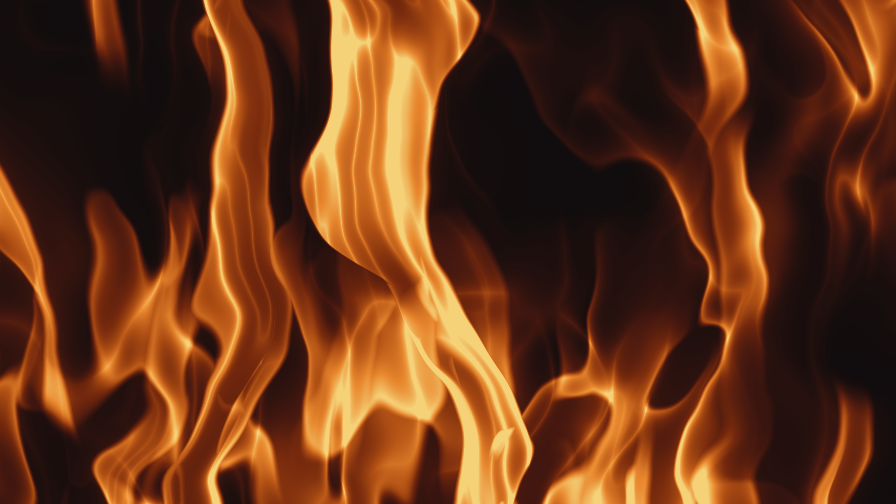
Write a Shadertoy shader that draws this texture.

```glsl
// Tall ribbons and curling wisps of orange fire against a black background

float hash(vec2 p) {
    return fract(sin(dot(p, vec2(127.1, 311.7))) * 43758.5453);
}

float noise(vec2 p) {
    vec2 i = floor(p), f = fract(p);
    vec2 s = f * f * f * (f * (f * 6.0 - 15.0) + 10.0);
    float low = mix(hash(i), hash(i + vec2(1, 0)), s.x);
    float high = mix(hash(i + vec2(0, 1)), hash(i + vec2(1, 1)), s.x);
    return mix(low, high, s.y);
}

// Noise centred on zero
float sway(vec2 p) {
    return noise(p) - 0.5;
}

// Bright creases, 0 to 1
float crease(vec2 p, float sharpness) {
    return pow(1.0 - abs(2.0 * noise(p) - 1.0), sharpness);
}

// Barbed tongue that widens downward and then cuts back sharply
float barb(vec2 p, float phase) {
    float t = fract(p.y * 1.25 + p.x * 0.7 + phase);
    return exp(-5.0 * t) * smoothstep(0.0, 0.18, t);
}

// A rising ribbon with glowing rims, folds inside and a faint halo
float ribbon(vec2 p, float root, float lean, float halfWidth, float barbSize, float phase, float seed) {
    float centre = root + lean * p.y
        + 0.13 * sway(vec2(p.y * 2.2, seed))
        + 0.05 * sway(vec2(p.y * 6.0, seed + 7.0));
    float x = p.x - centre;
    float width = halfWidth * (0.45 + noise(vec2(p.y * 3.0, seed + 3.0)));
    float left = width + x + barbSize * barb(vec2(x, p.y), phase);
    float right = width - x + 0.5 * barbSize * barb(vec2(-x, p.y), phase + 0.6);
    float inside = min(left, right);

    float body = smoothstep(-0.008, 0.014, inside);
    float rims = exp(-max(left, 0.0) / 0.016) * noise(vec2(p.y * 4.0, seed + 11.0))
               + exp(-max(right, 0.0) / 0.016) * noise(vec2(p.y * 4.0, seed + 17.0));
    vec2 cloth = vec2(x * 13.0 + p.y * 0.8, p.y * 1.7) + seed;
    float folds = crease(cloth, 4.0) + 0.5 * crease(cloth * vec2(2.1, 1.3) + 8.0, 4.0);
    float shade = 0.24 * sway(vec2(x * 9.0, p.y * 3.0) + seed);
    float halo = 0.16 * exp(-max(-inside, 0.0) / 0.045);
    return max(halo, body * (0.43 + shade + 0.2 * folds + 0.62 * rims));
}

// Hollow curling sheets: crisp outer edge, interior fading to dark
float wisps(vec2 p, float seed) {
    vec2 q = p * vec2(5.8, 2.7) + seed;
    q += vec2(1.5, 0.8) * vec2(sway(q * 0.9 + 5.0), sway(q * 1.1 + 23.0));
    float depth = 0.7 * noise(q) + 0.3 * noise(q * 2.1 + 9.0) - 0.5;
    float sheet = smoothstep(-0.01, 0.05, depth) * exp(-7.0 * max(depth, 0.0));
    float thread = 0.35 * crease(q * vec2(1.4, 0.8) + 31.0, 7.0);
    float patches = smoothstep(0.3, 0.65, noise(p * vec2(2.6, 2.0) + seed * 1.7));
    return (sheet + thread) * patches;
}

// Overlay two glows without hard clipping
float screen(float a, float b) {
    return a + b * (1.0 - min(a, 1.0));
}

// Deepens the shadows and lifts the brightest rims
float contrast(float heat) {
    return heat * (0.25 + 1.3 * heat);
}

vec3 fireColor(float heat) {
    vec3 stops[6] = vec3[6](
        vec3(0.065, 0.048, 0.05), vec3(0.26, 0.09, 0.06),
        vec3(0.46, 0.16, 0.05), vec3(0.70, 0.32, 0.08),
        vec3(0.91, 0.53, 0.18), vec3(0.96, 0.82, 0.47));
    vec3 color = stops[0];
    for (int i = 1; i < 6; i++) {
        color = mix(color, stops[i], clamp(heat * 5.0 - float(i - 1), 0.0, 1.0));
    }
    return color;
}

void mainImage(out vec4 fragColor, in vec2 fragCoord) {
    vec2 uv = fragCoord / iResolution.y;

    // Turbulence bends everything together
    vec2 p = uv;
    p.x += 0.12 * sway(uv * 2.5 + 3.0) + 0.06 * sway(uv * 6.0 + 14.0) + 0.015 * sway(uv * 14.0);
    p.y += 0.12 * sway(uv * 3.5 + 27.0) + 0.05 * sway(uv * 7.0 + 61.0);

    // Dim embers and wisps behind
    float heat = 0.24 * smoothstep(0.3, 0.8, noise(p * vec2(3.0, 1.8) + 41.0));
    for (int i = 0; i < 3; i++) {
        heat = screen(heat, 0.68 * wisps(p, 12.0 + 45.0 * float(i)));
    }

    // Slim broken ribbons across the canvas
    for (int i = 0; i < 7; i++) {
        float seed = 29.0 + 13.0 * float(i);
        float jitter = hash(vec2(seed, 1.0));
        float root = (float(i) + jitter) * 0.26;
        float lean = 0.5 * (hash(vec2(seed, 2.0)) - 0.5);
        float alive = smoothstep(0.38, 0.65, noise(vec2(p.y * 2.6 + p.x, seed + 2.0)));
        float slim = ribbon(p, root, lean, mix(0.018, 0.036, jitter), 0.16, jitter * 7.0, seed);
        heat = screen(heat, 0.85 * alive * slim);
    }

    // Two broad ribbons in front
    float side = 1.08 * ribbon(p, 0.44, -0.06, 0.055, 0.12, 0.7, 3.0);
    float main = 1.22 * ribbon(p, 0.96, -0.22, 0.095, 0.30, 0.52, 11.0);
    heat = max(heat, max(side, main));

    fragColor = vec4(fireColor(contrast(heat)), 1.0);
}
```
